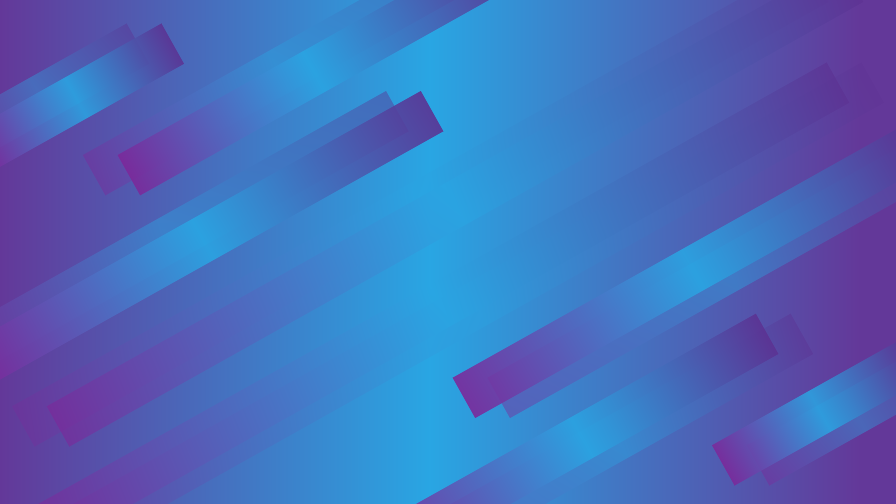
This background is drawn by a Shadertoy shader. Its source:

```glsl
// Slanted translucent bars over a violet-cyan-violet horizontal gradient.
// Four bars are defined once and repeated by a half turn about the centre;
// each has a fainter twin, and all blend along their own length.

#define TILT 0.5105
#define HALF_WIDTH 0.046
#define TWIN_SHIFT vec2(-0.069, 0.0)
#define TWIN_FADE 0.5
#define CENTRE_Y 0.495
#define PEAK_X 0.48
#define CYAN vec3(0.16, 0.65, 0.89)
#define VIOLET vec3(0.39, 0.22, 0.60)
#define MAGENTA vec3(0.49, 0.15, 0.60)
#define INDIGO vec3(0.36, 0.19, 0.57)

// Bars: centre x, centre y, half length, opacity
const vec4 BARS[4] = vec4[4](
    vec4( 0.014, 0.100, 0.903, 0.60),
    vec4(-0.486, 0.030, 0.521, 0.88),
    vec4(-0.266, 0.363, 0.421, 0.85),
    vec4(-0.738, 0.311, 0.220, 0.85));

// Coverage of a box with smoothed edges
float boxMask(vec2 p, vec2 halfSize) {
    vec2 d = abs(p) - halfSize;
    float pixel = 1.0 / iResolution.y;
    return 1.0 - smoothstep(-0.5 * pixel, 0.5 * pixel, max(d.x, d.y));
}

// Colour along a bar, from -1 at its left end to 1 at its right end
vec3 barColour(float t) {
    vec3 tip = t < 0.0 ? MAGENTA : INDIGO;
    return mix(CYAN, tip, min(abs(t), 1.0));
}

void mainImage(out vec4 fragColor, in vec2 fragCoord) {
    vec2 uv = fragCoord / iResolution.xy;
    float aspect = iResolution.x / iResolution.y;
    vec2 p = vec2((uv.x - 0.5) * aspect, uv.y - CENTRE_Y);

    // Background gradient
    float fade = min(abs(uv.x - PEAK_X) / PEAK_X, 1.0);
    vec3 colour = mix(CYAN, VIOLET, fade);

    // Bars, with the twin beneath and both halves of the symmetry
    float c = cos(TILT), s = sin(TILT);
    mat2 toBar = mat2(c, -s, s, c);
    for (int i = 0; i < 4; i++) {
        vec4 bar = BARS[i];
        for (int side = 0; side < 2; side++) {
            float turn = side == 0 ? 1.0 : -1.0;
            for (int layer = 0; layer < 2; layer++) {
                bool twin = layer == 0;
                vec2 centre = bar.xy + (twin ? TWIN_SHIFT : vec2(0.0));
                vec2 local = toBar * (turn * p - centre);
                float alpha = bar.w * (twin ? TWIN_FADE : 1.0);
                alpha *= boxMask(local, vec2(bar.z, HALF_WIDTH));
                colour = mix(colour, barColour(turn * local.x / bar.z), alpha);
            }
        }
    }
    fragColor = vec4(colour, 1.0);
}
```
